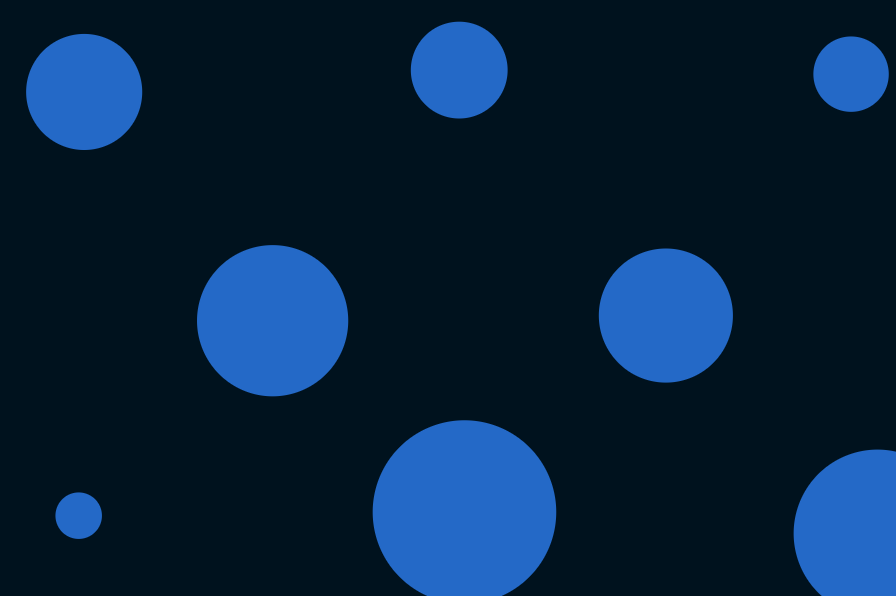
A Shadertoy shader for this background:

```glsl
// Flat blue discs of mixed sizes scattered sparsely over a near-black navy ground.

#define GROUND vec3(0.0, 0.07, 0.118)
#define DISC vec3(0.14, 0.41, 0.78)
#define COUNT 8
#define START_X 0.14
#define STEP_X 0.655
#define ROW_LENGTH 1.645
#define ROW_BASE 0.12
#define ROW_STEP 0.37
#define JITTER 0.06
#define R_MIN 0.039
#define R_MAX 0.154
#define SIZE_CURVE 0.8

float hash(float n) {
    return fract(sin(n * 12.9898) * 43758.5453);
}

// Walk along staggered rows, wrapping upward, with a small random offset
vec2 discCenter(float i) {
    float walk = START_X + STEP_X * i;
    float row = floor(walk / ROW_LENGTH);
    vec2 base = vec2(walk - row * ROW_LENGTH, ROW_BASE + ROW_STEP * row);
    vec2 offset = vec2(hash(i + 1.3), hash(i + 17.7)) - 0.5;
    return base + JITTER * offset;
}

// Each disc takes a different size rank, so the covered area stays fixed
float discRadius(float i) {
    float rank = mod(float(COUNT - 1) * i, float(COUNT));
    return mix(R_MIN, R_MAX, pow(rank / float(COUNT - 1), SIZE_CURVE));
}

void mainImage(out vec4 fragColor, in vec2 fragCoord) {
    // Canvas height is one unit
    vec2 p = fragCoord / iResolution.y;

    // Signed distance to the nearest disc
    float dist = 1e3;
    for (int k = 0; k < COUNT; k++) {
        float i = float(k);
        dist = min(dist, length(p - discCenter(i)) - discRadius(i));
    }

    // Edge smoothed over one pixel
    float cover = clamp(0.5 - dist * iResolution.y, 0.0, 1.0);
    fragColor = vec4(mix(GROUND, DISC, cover), 1.0);
}
```
